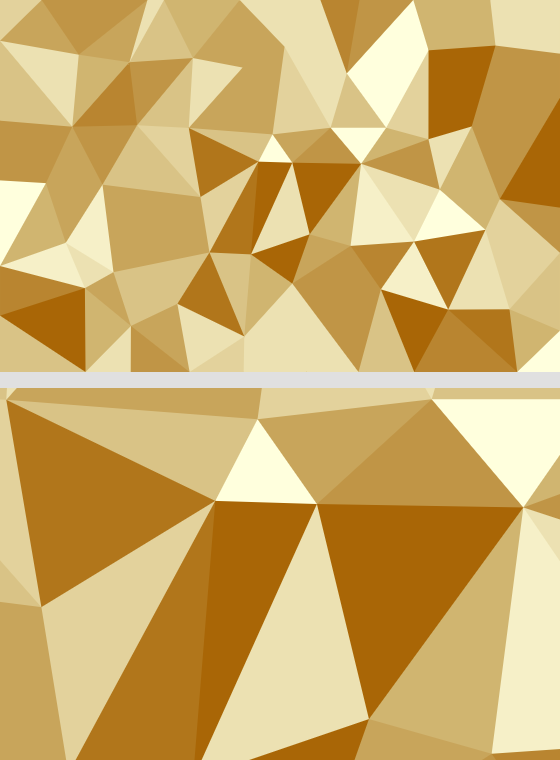
Top: the whole. Bottom: its middle third, enlarged.
This background is drawn by a WebGL 1 fragment shader. Its source:

```glsl
precision highp float;

uniform vec2 u_resolution;

#define ROWS 6.0
#define JITTER 0.43
#define SEED 17.0
#define TONE_SHIFT 23.0
#define DARK vec3(0.663, 0.400, 0.022)
#define MIDDLE vec3(0.816, 0.708, 0.440)
#define LIGHT vec3(1.000, 1.000, 0.868)

vec2 hash2(vec2 p) {
    p += SEED;
    vec2 q = vec2(dot(p, vec2(127.1, 311.7)), dot(p, vec2(269.5, 183.3)));
    return fract(sin(q) * 43758.55);
}

// Jittered lattice point; points on the border only slide along it.
vec2 meshVertex(vec2 id, vec2 grid) {
    vec2 interior = step(0.5, id) * step(id, grid - 0.5);
    return id + interior * JITTER * (2.0 * hash2(id) - 1.0);
}

// Signed distance to the line a-b, positive on its left.
float leftOf(vec2 p, vec2 a, vec2 b) {
    vec2 edge = b - a;
    vec2 toPoint = p - a;
    return (edge.x * toPoint.y - edge.y * toPoint.x) / length(edge);
}

// Smoothed coverage of a counter-clockwise triangle.
float coverage(vec2 p, vec2 a, vec2 b, vec2 c, float pixel) {
    float inside = min(leftOf(p, a, b), min(leftOf(p, b, c), leftOf(p, c, a)));
    return clamp(0.5 + inside / pixel, 0.0, 1.0);
}

float modPrime(float n) {
    return n - 109.0 * floor((n + 0.5) / 109.0);
}

// The fifth power modulo 109 is a permutation, so tones are shuffled evenly.
float shuffledRank(float index) {
    float n = modPrime(index + TONE_SHIFT);
    float square = modPrime(n * n);
    return modPrime(modPrime(square * square) * n) / 109.0;
}

// Eleven flat tones, with thresholds setting the share of each.
vec3 facetColor(float index) {
    vec4 rank = vec4(shuffledRank(index));
    float level = dot(step(vec4(0.08, 0.12, 0.17, 0.31), rank), vec4(1.0))
                + dot(step(vec4(0.44, 0.55, 0.66, 0.73), rank), vec4(1.0))
                + dot(step(vec2(0.89, 0.935), rank.xy), vec2(1.0));
    float tone = level / 5.0;
    return tone < 1.0 ? mix(DARK, MIDDLE, tone) : mix(MIDDLE, LIGHT, tone - 1.0);
}

void main() {
    float aspect = u_resolution.x / u_resolution.y;
    vec2 grid = vec2(floor(aspect * ROWS + 0.5), ROWS);
    vec2 p = gl_FragCoord.xy / u_resolution * grid;
    float pixel = ROWS / u_resolution.y;

    vec3 color = vec3(0.0);
    float total = 0.0;

    for (int y = -1; y <= 1; y++) {
        for (int x = -1; x <= 1; x++) {
            vec2 cell = floor(p) + vec2(float(x), float(y));
            vec2 a = meshVertex(cell, grid);
            vec2 b = meshVertex(cell + vec2(1.0, 0.0), grid);
            vec2 c = meshVertex(cell + vec2(1.0, 1.0), grid);
            vec2 d = meshVertex(cell + vec2(0.0, 1.0), grid);

            // Split along the diagonal that leaves the fuller triangles.
            float splitAC = min(-leftOf(b, a, c), leftOf(d, a, c));
            float splitBD = min(-leftOf(c, b, d), leftOf(a, b, d));
            if (splitBD > splitAC) {
                vec2 first = a;
                a = b;
                b = c;
                c = d;
                d = first;
            }

            // Blend both facets by coverage.
            float index = 2.0 * (cell.x + cell.y * grid.x);
            float lower = coverage(p, a, b, c, pixel);
            float upper = coverage(p, a, c, d, pixel);
            color += lower * facetColor(index) + upper * facetColor(index + 1.0);
            total += lower + upper;
        }
    }

    gl_FragColor = vec4(color / max(total, 0.001), 1.0);
}
```
